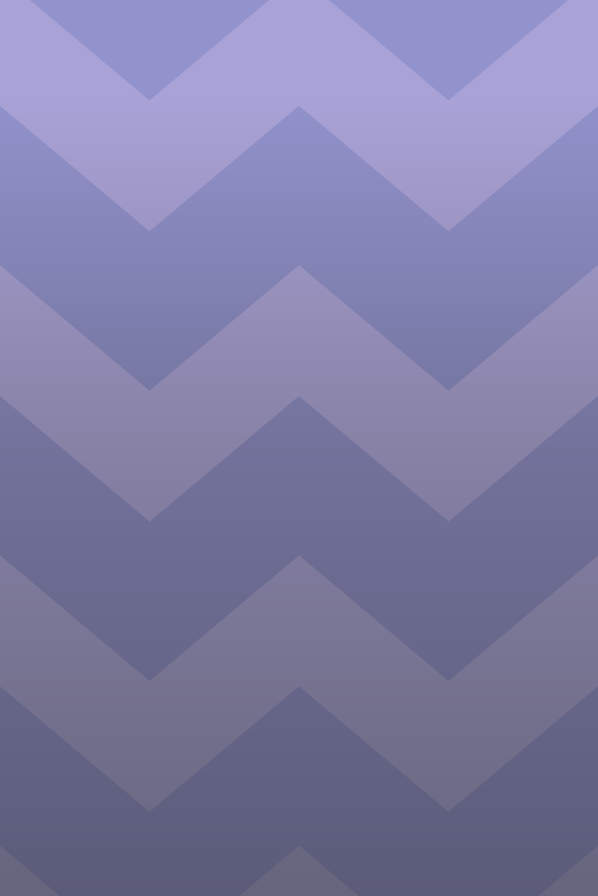
This pattern is drawn by a Shadertoy shader. Its source:

```glsl
// Wide two-tone chevron stripes, fading from lavender at the top to slate at the bottom.

// Three-stop vertical ramp; depth runs from 0 at the top to 1 at the bottom.
vec3 ramp(vec3 top, vec3 middle, vec3 bottom, float depth) {
    vec3 upper = mix(top, middle, clamp((depth - 0.11) / 0.39, 0.0, 1.0));
    return mix(upper, bottom, clamp((depth - 0.5) / 0.5, 0.0, 1.0));
}

// Triangle wave: 0 at the peaks, 1 at the valleys.
float zigzag(float x) {
    return 1.0 - abs(1.0 - 2.0 * fract(x));
}

void mainImage(out vec4 fragColor, in vec2 fragCoord) {
    // Canvas widths, measured from the upper left
    vec2 p = vec2(fragCoord.x, iResolution.y - fragCoord.y) / iResolution.x;
    float depth = 1.0 - fragCoord.y / iResolution.y;

    // Distance from the centre line of the nearest light stripe
    float period = 0.4854;
    float halfWidth = 0.1094;
    float s = (p.y - 0.21 * zigzag(2.0 * p.x) - 0.4434 - halfWidth) / period;
    float dist = abs(fract(s + 0.5) - 0.5) * period - halfWidth;

    // Stripe colours
    vec3 dark = ramp(vec3(0.573, 0.573, 0.80), vec3(0.447, 0.447, 0.61),
                     vec3(0.357, 0.357, 0.475), depth);
    vec3 light = ramp(vec3(0.663, 0.635, 0.84), vec3(0.53, 0.507, 0.65),
                      vec3(0.40, 0.395, 0.49), depth);

    float edge = 0.8 / iResolution.x;
    fragColor = vec4(mix(light, dark, smoothstep(-edge, edge, dist)), 1.0);
}
```
